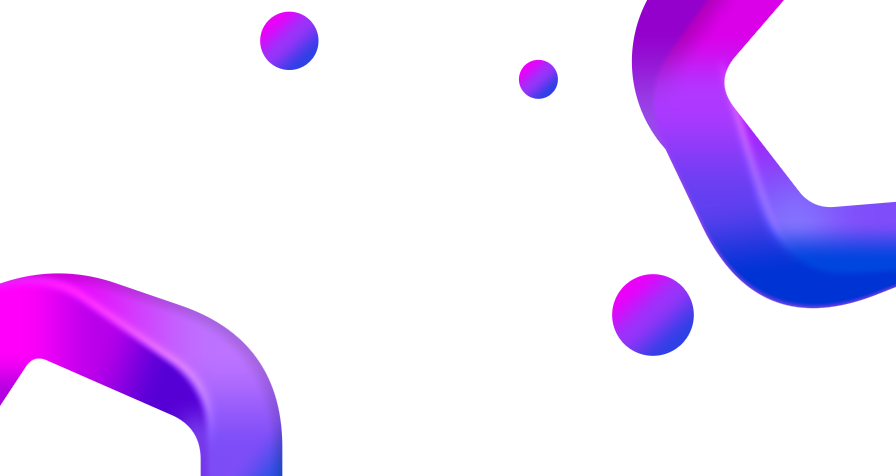
Give the GLSL for this background, as a Shadertoy shader.

```glsl
const vec3 MAGENTA = vec3(0.92, 0.0, 0.98);
const vec3 VIOLET = vec3(0.60, 0.20, 0.98);
const vec3 LILAC = vec3(0.74, 0.45, 1.0);
const vec3 INDIGO = vec3(0.34, 0.0, 0.84);
const vec3 BLUE = vec3(0.0, 0.20, 0.83);

// Signed distance to the line a-b, positive on the left of its direction
float side(vec2 p, vec2 a, vec2 b) {
    vec2 d = normalize(b - a);
    return dot(p - a, vec2(d.y, -d.x));
}

// Intersection with a rounded corner
float roundMin(float a, float b, float k) {
    float h = max(k - abs(a - b), 0.0) / k;
    return min(a, b) - h * h * k * 0.25;
}

float cover(float d, float pixel) {
    return clamp(d / pixel + 0.5, 0.0, 1.0);
}

// Magenta to violet to blue
vec3 ramp(float t) {
    vec3 c = mix(MAGENTA, VIOLET, smoothstep(0.0, 0.5, t));
    return mix(c, vec3(0.18, 0.25, 0.9), smoothstep(0.45, 1.0, t));
}

vec3 spheres(vec3 col, vec2 p, float pixel) {
    vec3 balls[3] = vec3[3](vec3(2.48, 0.35, 0.25), vec3(4.615, 0.68, 0.167), vec3(5.597, 2.70, 0.35));
    for (int i = 0; i < 3; i++) {
        vec2 q = (p - balls[i].xy) / balls[i].z;
        float t = 0.5 + dot(q, vec2(0.36, 0.40));
        col = mix(col, ramp(t), cover(balls[i].z * (1.0 - length(q)), pixel));
    }
    return col;
}

vec3 upperRing(vec3 col, vec2 p, float pixel) {
    // Outline: front band, rounded back and opening
    float flank = side(p, vec2(5.70, 1.27), vec2(6.0, 1.90));
    float front = roundMin(flank, side(p, vec2(7.35, 2.59), vec2(7.68, 2.46)), 1.1);
    front = roundMin(front, side(p, vec2(6.05, 0.0), vec2(5.55, 0.70)), 0.4);
    float back = 1.124 - length(p - vec2(6.54, 0.527));
    float hole = roundMin(side(p, vec2(6.72, 0.0), vec2(6.22, 0.58)),
                          side(p, vec2(6.30, 0.93), vec2(6.88, 1.68)), 0.28);
    hole = roundMin(hole, side(p, vec2(6.957, 1.79), vec2(7.68, 1.73)), 0.16);

    // Front band, from magenta down to blue
    vec3 face = mix(MAGENTA * 0.93, vec3(0.69, 0.22, 1.0), smoothstep(0.25, 0.85, p.y));
    face = mix(face, vec3(0.37, 0.25, 0.94), smoothstep(0.8, 1.85, p.y));
    face = mix(face, BLUE, smoothstep(1.7, 2.4, p.y + 0.12 * (p.x - 6.4)));
    face *= 1.0 - 0.18 * smoothstep(0.25, 0.0, front) * smoothstep(1.0, 0.3, p.y);

    // Inner face beyond the ridge
    float ridge = roundMin(side(p, vec2(6.20, 0.55), vec2(6.60, 1.95)),
                           side(p, vec2(6.95, 2.38), vec2(7.68, 2.33)), 0.6);
    vec3 inner = mix(vec3(0.72, 0.05, 0.98), vec3(0.50, 0.30, 0.98), smoothstep(0.7, 1.8, p.y));
    inner = mix(inner, vec3(0.52, 0.48, 1.0), 0.8 * exp(-8.0 * dot(p - vec2(6.83, 1.92), p - vec2(6.83, 1.92))));
    inner = mix(inner, vec3(0.0, 0.27, 0.87), smoothstep(1.88, 2.25, p.y));
    float lower = smoothstep(0.45, 0.8, p.y);
    face = mix(face, inner, smoothstep(-0.03, 0.05, ridge) * lower);
    face += 0.13 * exp(-pow(ridge / 0.045, 2.0)) * lower * smoothstep(2.3, 1.6, p.y);

    vec3 rear = mix(vec3(0.58, 0.0, 0.80), vec3(0.60, 0.28, 0.92), smoothstep(0.2, 1.1, p.y));
    face = mix(rear, face, smoothstep(-0.02, 0.04, front));
    return mix(col, face, cover(min(max(front, back), -hole), pixel));
}

vec3 lowerRing(vec3 col, vec2 p, float pixel) {
    // Outline and opening
    float body = roundMin(side(p, vec2(2.42, 4.08), vec2(2.42, 3.60)),
                          side(p, vec2(1.70, 2.67), vec2(1.0, 2.43)), 0.87);
    body = roundMin(body, side(p, vec2(0.25, 2.35), vec2(0.0, 2.43)), 0.3);
    float hole = roundMin(side(p, vec2(1.72, 4.08), vec2(1.72, 3.70)),
                          side(p, vec2(1.50, 3.57), vec2(0.45, 3.11)), 0.25);
    hole = roundMin(hole, side(p, vec2(0.25, 3.10), vec2(0.0, 3.48)), 0.12);

    // Upper face, magenta through lilac to blue at the foot
    vec3 face = mix(MAGENTA, LILAC, smoothstep(0.4, 1.9, p.x));
    face = mix(face, vec3(0.49, 0.30, 0.97), smoothstep(3.0, 3.9, p.y));
    face = mix(face, vec3(0.10, 0.32, 0.88), smoothstep(0.0, 0.7, p.y - 3.75 + 1.2 * (p.x - 2.2)));
    face *= 1.0 - 0.12 * smoothstep(0.12, 0.0, body);

    // Shaded face under the ridge
    float ridge = roundMin(side(p, vec2(1.79, 4.08), vec2(1.77, 3.40)),
                           side(p, vec2(1.60, 3.20), vec2(0.45, 2.40)), 0.3);
    ridge = roundMin(ridge, side(p, vec2(0.50, 2.37), vec2(0.0, 2.46)), 0.25);
    vec3 under = mix(vec3(1.0, 0.0, 0.98), vec3(0.72, 0.0, 0.92), smoothstep(0.15, 0.9, p.x));
    under = mix(under, INDIGO, smoothstep(0.75, 1.45, p.x + 0.35 * (p.y - 3.2)));
    under = mix(under, vec3(0.46, 0.22, 0.92), smoothstep(3.4, 3.75, p.y) * smoothstep(1.4, 1.7, p.x));
    under = mix(under, vec3(0.70, 0.0, 0.88), smoothstep(3.0, 3.4, p.y) * smoothstep(0.4, 0.15, p.x));
    face = mix(face, under, smoothstep(-0.04, 0.05, ridge));
    face += 0.10 * exp(-pow((ridge + 0.03) / 0.045, 2.0)) * smoothstep(3.9, 3.3, p.y);
    return mix(col, face, cover(min(body, -hole), pixel));
}

void mainImage(out vec4 fragColor, in vec2 fragCoord) {
    // Canvas is 4.08 units tall, with y running down from the top
    float pixel = 4.08 / iResolution.y;
    vec2 p = vec2(fragCoord.x, iResolution.y - fragCoord.y) * pixel;
    vec3 col = spheres(vec3(1.0), p, pixel);
    col = upperRing(col, p, pixel);
    col = lowerRing(col, p, pixel);
    fragColor = vec4(clamp(col, 0.0, 1.0), 1.0);
}
```
